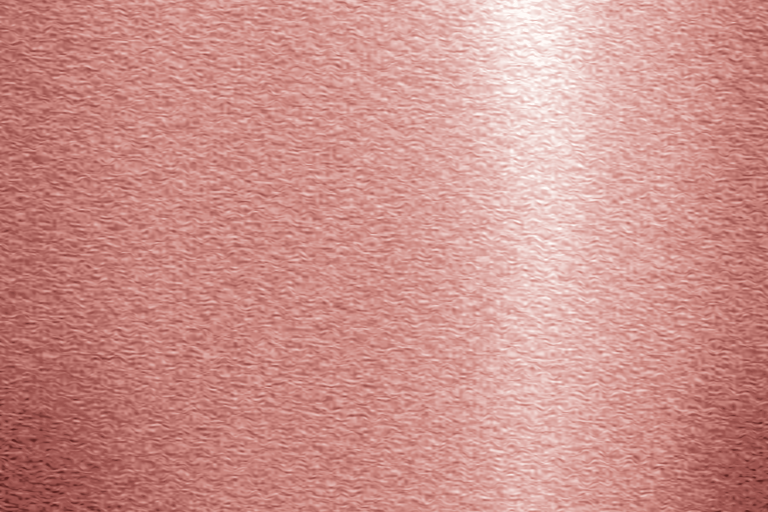
A Shadertoy shader for this texture:

```glsl
// Brushed rose-gold metal foil with a soft vertical highlight and fine short grain.

// Metal colours, dark to light
const vec3 SHADOW = vec3(0.36, 0.13, 0.12);
const vec3 DEEP   = vec3(0.62, 0.33, 0.31);
const vec3 ROSE   = vec3(0.80, 0.53, 0.50);
const vec3 BLUSH  = vec3(0.89, 0.71, 0.69);
const vec3 SHINE  = vec3(1.00, 0.98, 0.97);

// Lighting
const float BASE_TONE    = 0.53;
const float BAND_CENTER  = 0.685;  // fraction of the width
const float BAND_WIDTH   = 0.075;
const float GLOW_WIDTH   = 0.23;
const float EDGE_SHADE   = 0.10;
const float CORNER_SHADE = 0.13;

// Grain: cells per canvas height, along and across the brushing
const vec2  FIBRE_SCALE   = vec2(74.0, 215.0);
const vec2  FINE_SCALE    = vec2(150.0, 290.0);
const vec2  RIPPLE_SCALE  = vec2(45.0, 130.0);
const vec2  WARP_SCALE    = vec2(48.0, 60.0);
const float WARP_AMOUNT   = 0.007;
const float TILT          = 0.06;  // fibres fall slightly to the right
const float RELIEF_OFFSET = 0.85;  // in fibre cells
const float GRAIN_CONTRAST = 0.25;

float hash(vec2 p) {
    return fract(sin(dot(p, vec2(12.9898, 78.233))) * 43758.5453);
}

float noise(vec2 p) {
    vec2 cell = floor(p);
    vec2 f = fract(p);
    f = f * f * (3.0 - 2.0 * f);
    return mix(mix(hash(cell), hash(cell + vec2(1.0, 0.0)), f.x),
               mix(hash(cell + vec2(0.0, 1.0)), hash(cell + 1.0), f.x), f.y);
}

float bell(float x, float width) {
    return exp(-x * x / (width * width));
}

// Broad light on the sheet, uv from 0 to 1
float lighting(vec2 uv) {
    float fromBand = uv.x - BAND_CENTER - 0.025 * sin(uv.y * 3.14159);
    float tone = BASE_TONE + 0.07 * (uv.y - 0.5);
    tone += bell(fromBand, BAND_WIDTH) * mix(0.09, 0.20, uv.y * uv.y);
    tone += bell(fromBand, GLOW_WIDTH) * mix(0.09, 0.17, uv.y);

    float left = 1.0 - smoothstep(0.0, 0.24, uv.x);
    float right = smoothstep(0.84, 1.0, uv.x);
    float bottom = 1.0 - smoothstep(0.0, 0.42, uv.y);
    float sides = 1.0 - smoothstep(0.0, 0.38, uv.x) + smoothstep(0.76, 1.0, uv.x);
    return tone - EDGE_SHADE * (left + right) - CORNER_SHADE * bottom * sides;
}

// Short fibres, lit from above and gently bent
float grain(vec2 p) {
    p.y += TILT * p.x + WARP_AMOUNT * (noise(p * WARP_SCALE) - 0.5);
    vec2 q = p * FIBRE_SCALE;
    float relief = noise(q) - noise(q + vec2(0.2, RELIEF_OFFSET));
    float fine = noise(p * FINE_SCALE + 37.0) - 0.5;
    float ripple = noise(p * RIPPLE_SCALE + 71.0) - 0.5;
    return 0.75 * relief + 0.70 * fine + 0.30 * ripple;
}

vec3 metal(float tone) {
    vec3 color = mix(SHADOW, DEEP, smoothstep(0.10, 0.33, tone));
    color = mix(color, ROSE, clamp((tone - 0.33) / 0.20, 0.0, 1.0));
    color = mix(color, BLUSH, clamp((tone - 0.53) / 0.18, 0.0, 1.0));
    return mix(color, SHINE, clamp((tone - 0.71) / 0.27, 0.0, 1.0));
}

void mainImage(out vec4 fragColor, in vec2 fragCoord) {
    vec2 uv = fragCoord / iResolution.xy;
    vec2 p = fragCoord / iResolution.y;
    float tone = lighting(uv) + GRAIN_CONTRAST * grain(p);
    fragColor = vec4(metal(tone), 1.0);
}
```
